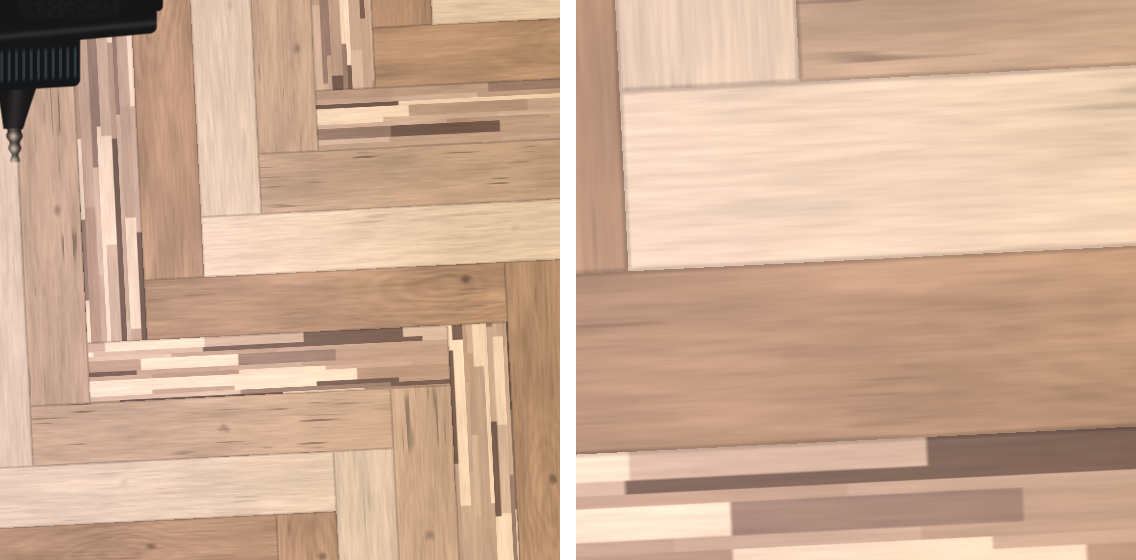
Left, the full canvas; right, a detail of the centre.
Give the GLSL for this texture, as a WebGL 1 fragment shader.

```glsl
precision highp float;
// Herringbone floor of 6:1 wood planks, slightly turned, in four repeating
// finishes: cream, oak, strip mosaic and brown. Cells of a unit grid are sorted
// into planks by their diagonal index; a dark power tool covers the top left.
uniform vec2 u_resolution;

float hash(vec2 p) {
  return fract(sin(dot(p, vec2(127.1, 311.7))) * 43758.55);
}

float noise(vec2 p) {
  vec2 i = floor(p), f = fract(p);
  f = f * f * (3.0 - 2.0 * f);
  return mix(mix(hash(i), hash(i + vec2(1, 0)), f.x),
             mix(hash(i + vec2(0, 1)), hash(i + vec2(1, 1)), f.x), f.y);
}

float fbm(vec2 p) {
  float sum = 0.0, amp = 0.5;
  for (int i = 0; i < 4; i++) {
    sum += amp * noise(p);
    p = p * 2.03 + 7.3;
    amp *= 0.5;
  }
  return sum;
}

float box(vec2 p, vec2 lo, vec2 hi, float r) {
  vec2 d = abs(p - 0.5 * (lo + hi)) - 0.5 * (hi - lo) + r;
  return length(max(d, 0.0)) + min(max(d.x, d.y), 0.0) - r;
}

// Mosaic strips: colour of one piece, then a row of pieces
vec3 pieceColor(vec2 id) {
  float h = hash(id);
  vec3 c = mix(vec3(0.73, 0.59, 0.50), vec3(0.86, 0.73, 0.64), hash(id + 5.7));
  c = mix(c, vec3(0.47, 0.37, 0.32), step(h, 0.13));
  c = mix(c, vec3(0.62, 0.50, 0.44), step(0.13, h) * step(h, 0.27));
  return mix(c, vec3(0.97, 0.85, 0.74), step(0.83, h));
}

vec3 stripRow(float x, float row, float seed) {
  float a = x * mix(0.4, 0.75, hash(vec2(row, seed))) + 9.0 * hash(vec2(seed, row + 3.0));
  vec2 id = vec2(floor(a), row + 13.0 * seed);
  return mix(pieceColor(id), pieceColor(id + vec2(1, 0)), smoothstep(0.98, 1.0, fract(a)));
}

vec3 plankColor(vec2 uv, float kind, float seed) {
  vec2 s = uv + vec2(seed * 17.0, seed * 5.0);
  float broad = fbm(s * vec2(0.8, 4.0)) - 0.47;
  float fine = fbm(s * vec2(2.5, 32.0)) - 0.47;
  float figure = 0.0, crack = 0.0;
  vec3 c;
  if (kind < 0.5) {
    c = vec3(0.89, 0.78, 0.68);
    crack = 0.25;
  } else if (kind < 1.5) {
    c = vec3(0.79, 0.655, 0.55);
    figure = 0.35;
    crack = 0.75;
  } else if (kind < 2.5) {
    float y = uv.y * 9.0 + 0.35 * sin(uv.y * 19.0 + seed);
    float row = floor(y);
    c = mix(stripRow(uv.x, row, seed), stripRow(uv.x, row + 1.0, seed),
            smoothstep(0.83, 1.0, fract(y)));
    return c * (1.0 + 0.15 * broad + 0.13 * fine);
  } else {
    c = vec3(0.715, 0.565, 0.455);
    figure = 1.0;
    crack = 0.3;
  }
  // Arched growth rings around a random heart
  vec2 q = uv - vec2(1.0 + 4.0 * hash(vec2(seed, 2.0)), 0.35 + 0.3 * hash(vec2(seed, 4.0)));
  float r = length(q * vec2(0.4, 1.5)) + 0.35 * fbm(s * vec2(1.2, 3.0));
  float rings = sin(r * 42.0) * exp(-0.5 * q.x * q.x);
  c *= 1.0 + (0.15 + 0.2 * figure) * broad + 0.17 * fine + 0.035 * figure * rings;
  // Fine dark checks and a small knot
  float check = smoothstep(0.72, 0.95, noise(s * vec2(1.3, 24.0))) * smoothstep(0.4, 0.8, noise(s * 2.3));
  c *= 1.0 - 0.4 * crack * check;
  float knot = length((q - vec2(0.5, 0.1)) * vec2(0.8, 1.0)) + 0.06 * noise(s * 12.0);
  return c * (1.0 - 0.28 * max(figure, crack) * (1.0 - smoothstep(0.03, 0.13, knot)));
}

vec3 floorColor(vec2 p) {
  vec2 g = mat2(0.99875, -0.05, 0.05, 0.99875) * (p - vec2(0.3646, 0.5052)) / 0.1074;
  vec2 cell = floor(g), f = fract(g);
  float diagonal = cell.x - cell.y;
  float band = floor(diagonal / 12.0), d = diagonal - 12.0 * band;
  bool across = d < 6.0;
  vec2 uv = across ? vec2(f.x + d, f.y) : vec2(f.y + 11.0 - d, f.x);
  float index = across ? cell.y + 6.0 * band : cell.x - 6.0 * (band + 1.0);
  float seed = 9.0 * hash(vec2(index, band + (across ? 0.3 : 7.6)));
  vec3 c = plankColor(uv, mod(index, 4.0), seed);
  c *= 0.97 + 0.06 * hash(vec2(seed, 1.0));
  float edge = min(min(uv.x, 6.0 - uv.x), min(uv.y, 1.0 - uv.y));
  c *= 1.0 - 0.16 * (1.0 - smoothstep(0.005, 0.03, edge));
  // Warm shade to the right, soft rosy glare at left and centre
  c *= mix(vec3(1.03, 1.03, 1.07), vec3(0.99, 0.975, 0.92), smoothstep(0.1, 1.0, p.x));
  vec2 glare = (p - vec2(0.46, 0.47)) * vec2(3.5, 5.0);
  return c + vec3(0.06, 0.055, 0.06) * exp(-dot(glare, glare));
}

void main() {
  vec2 p = gl_FragCoord.xy / u_resolution, q = vec2(p.x, 1.0 - p.y);
  float px = 1.2 / u_resolution.y;
  vec3 c = floorColor(p);

  // Tool: metal bit, tapered nose, ribbed collar, housing
  float t = clamp((q.y - 0.2) / 0.09, 0.0, 1.0);
  float x = q.x - mix(0.025, 0.027, t);
  float bit = max(abs(x) - mix(0.019, 0.006, t) - 0.002 * sin(q.y * 290.0), abs(q.y - 0.24) - 0.049);
  vec3 metal = mix(vec3(0.2, 0.17, 0.16), vec3(0.72, 0.65, 0.59), exp(-pow(x * 130.0 + 0.3, 2.0)));
  metal *= 0.8 + 0.25 * sin(q.y * 290.0);
  c = mix(metal, c, smoothstep(-px, px, bit));

  float taper = clamp((q.y - 0.15) / 0.085, 0.0, 1.0);
  x = q.x - mix(0.031, 0.023, taper);
  float nose = max(abs(x) - mix(0.036, 0.016, taper), abs(q.y - 0.185) - 0.045);
  c = mix(vec3(0.1, 0.09, 0.09) + 0.08 * exp(-pow(x * 90.0, 2.0)), c, smoothstep(-px, px, nose));

  vec2 s = vec2(q.x, q.y + 0.06 * q.x);
  float collar = box(s, vec2(-0.1, 0.05), vec2(0.143, 0.162), 0.012);
  float ribs = smoothstep(-0.2, 0.8, sin(q.x * 480.0)) * smoothstep(0.085, 0.1, s.y) * smoothstep(0.152, 0.14, s.y);
  c = mix(vec3(0.08, 0.085, 0.09) + vec3(0.11, 0.13, 0.15) * ribs, c, smoothstep(-px, px, collar));

  s.y = q.y + 0.09 * q.x;
  float body = min(box(s, vec2(-0.2), vec2(0.28, 0.084), 0.012), box(q, vec2(0.2, -0.1), vec2(0.291, 0.02), 0.01));
  vec3 shell = vec3(0.09, 0.085, 0.085) + 0.09 * exp(-pow((s.y - 0.066) * 180.0, 2.0));
  shell += 0.03 * noise(q * 160.0) * (1.0 - smoothstep(0.0, 0.01, box(q, vec2(0.04, -0.1), vec2(0.21, 0.027), 0.02)));
  c = mix(shell, c, smoothstep(-px, px, body));

  gl_FragColor = vec4(clamp(c, 0.0, 1.0), 1.0);
}
```
